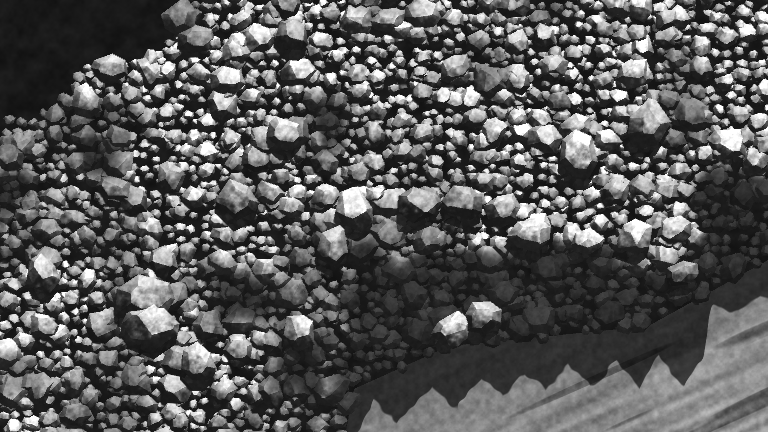
This texture is drawn by a WebGL 1 fragment shader. Its source:

```glsl
precision highp float;
// A sunlit heap of broken rock beside a sandy track, in black and white.
// Stones are faceted heightfields scattered on jittered grids; the highest
// one wins, and shadows come from comparing heights toward the sun.
uniform vec2 u_resolution;
const vec3 SUN = vec3(0.16, 0.72, 0.675);
const float PERCH = 0.055; // base height of the boulders

float hash(vec2 p) {
  vec3 q = fract(vec3(p.xyx) * 0.1031);
  q += dot(q, q.yzx + 33.33);
  return fract((q.x + q.y) * q.z);
}
float noise(vec2 p) {
  vec2 i = floor(p), f = fract(p);
  f = f * f * (3.0 - 2.0 * f);
  return mix(mix(hash(i), hash(i + vec2(1, 0)), f.x),
             mix(hash(i + vec2(0, 1)), hash(i + vec2(1, 1)), f.x), f.y);
}
float fbm(vec2 p) {
  return 0.55 * noise(p) + 0.3 * noise(p * 2.1 + 7.0) + 0.15 * noise(p * 4.3 + 3.0);
}
// Outline of the heap: foot on the track side, crest on the dark side.
float footLine(float x) {
  float rise = min(5.0 * (x - 0.8), min(0.1 + 0.45 * (x - 0.82), 0.205 + 0.1 * (x - 1.1)));
  return rise + 0.45 * max(x - 1.5, 0.0);
}
float crestLine(float x) {
  return 0.72 + 0.2 * x + 0.09 * smoothstep(0.1, 0.22, x) + 1.5 * max(x - 0.37, 0.0);
}
// Raises top = (height, slope.xy, albedo) where a faceted stone is higher.
void stone(vec2 p, vec2 center, float r, float base, inout vec4 top) {
  vec2 off = p - center;
  if (dot(off, off) > 1.5 * r * r) return;
  float seed = hash(center * 917.0);
  vec2 axis = normalize(vec2(cos(seed * 6.28), 0.6 * sin(seed * 6.28)));
  vec2 q = vec2(dot(off, axis), 1.22 * dot(off, vec2(-axis.y, axis.x)));
  vec2 tilt = vec2(0.5 * fract(seed * 17.3) - 0.3, 0.08 - 0.5 * fract(seed * 41.7));
  float h = 0.42 * r + dot(off, tilt);
  vec2 slope = -tilt;
  for (int i = 0; i < 7; i++) {
    float k = hash(vec2(float(i) * 3.7, seed * 211.0));
    float a = (float(i) + 0.6 * k) * 0.898;
    vec2 d = vec2(cos(a), sin(a)) * mix(0.5, 1.7, fract(k * 31.7));
    float side = r * mix(0.82, 1.04, fract(k * 7.3)) * length(d) - dot(d, q);
    if (side < h) { h = side; slope = axis * d.x + vec2(-axis.y, axis.x) * d.y; }
  }
  slope += 0.6 * off / r;
  if (h > 0.0 && h + base > top.x) top = vec4(h + base, slope, 0.72 + 0.28 * fract(seed * 73.1));
}
// One grid of stones, kept only where their centers lie inside the heap.
void stoneLayer(vec2 p, float cell, float share, float base, inout vec4 top) {
  for (int j = -1; j <= 1; j++) for (int i = -1; i <= 1; i++) {
    vec2 id = floor(p / cell) + vec2(float(i), float(j));
    float k = hash(id + cell * 1000.0);
    vec2 c = (id + 0.15 + 0.7 * vec2(hash(id + 19.7), hash(id + 57.3))) * cell;
    if (k < share && c.y > footLine(c.x) && c.y < crestLine(c.x))
      stone(p, c, cell * mix(0.4, 0.64, fract(k * 13.7)), base + 0.01 * fract(k * 29.0), top);
  }
}
// Gravel, rubble and blocks, with the prominent boulders resting on them.
vec4 heap(vec2 p) {
  vec4 t = vec4(0.0);
  stoneLayer(p, 0.027, 1.0, 0.0, t);
  stoneLayer(p, 0.047, 0.75, 0.007, t);
  stoneLayer(p, 0.072, 0.36, 0.012, t);
  stone(p, vec2(0.35, 0.25), 0.066, PERCH, t); stone(p, vec2(0.335, 0.31), 0.066, 0.045, t);
  stone(p, vec2(0.695, 0.23), 0.044, PERCH, t); stone(p, vec2(1.046, 0.235), 0.047, PERCH, t);
  stone(p, vec2(1.12, 0.268), 0.045, PERCH, t); stone(p, vec2(0.968, 0.525), 0.051, PERCH, t);
  stone(p, vec2(0.822, 0.514), 0.05, PERCH, t); stone(p, vec2(0.77, 0.43), 0.045, PERCH, t);
  stone(p, vec2(1.07, 0.53), 0.047, PERCH, t); stone(p, vec2(1.34, 0.643), 0.052, PERCH, t);
  stone(p, vec2(1.227, 0.458), 0.047, PERCH, t); stone(p, vec2(1.47, 0.451), 0.045, PERCH, t);
  stone(p, vec2(1.58, 0.368), 0.037, PERCH, t); stone(p, vec2(0.66, 0.69), 0.046, PERCH, t);
  stone(p, vec2(0.55, 0.537), 0.052, PERCH, t); stone(p, vec2(0.458, 0.16), 0.046, PERCH, t);
  stone(p, vec2(0.1, 0.365), 0.046, PERCH, t); stone(p, vec2(1.36, 0.44), 0.036, PERCH, t);
  stone(p, vec2(1.5, 0.715), 0.055, PERCH, t); stone(p, vec2(0.678, 0.92), 0.04, PERCH, t);
  return t;
}
float hollow(vec2 p, vec2 c, vec2 r) {
  return 1.0 - smoothstep(0.3, 1.3, length((p - c) / r));
}
// Broad shade: the steep foot of the heap and a few hollows.
float shade(vec2 p) {
  vec2 w = p + 0.08 * (vec2(noise(p * 13.0), noise(p * 13.0 + 40.0)) - 0.5);
  float bandTop = 0.42 + 0.2 * smoothstep(1.55, 1.68, w.x);
  float s = smoothstep(0.72, 0.84, w.x) * (1.0 - smoothstep(-0.03, 0.03, w.y - bandTop));
  s = max(s, hollow(w, vec2(0.57, 0.31), vec2(0.15, 0.11)));
  s = max(s, hollow(w, vec2(0.72, 0.16), vec2(0.1, 0.17)));
  s = max(s, hollow(w, vec2(0.25, 0.66), vec2(0.08, 0.1)));
  s = max(s, hollow(w, vec2(0.77, 0.7), vec2(0.06, 0.1)));
  s = max(s, hollow(w, vec2(0.02, 0.55), vec2(0.12, 0.08)));
  return max(s, 0.5 * smoothstep(0.55, 0.8, noise(p * 7.0 + 3.0)));
}
// Raked sand with the jagged shadow of the heap across it.
float sand(vec2 p) {
  vec2 along = vec2(dot(p, vec2(0.91, 0.41)), dot(p, vec2(-0.41, 0.91)));
  float tracks = smoothstep(0.02, -0.06, along.y + 0.42);
  float tone = 0.5 + 0.1 * smoothstep(1.3, 1.75, p.x - p.y) + 0.2 * (fbm(p * 85.0) - 0.5);
  tone += (0.06 + 0.16 * tracks) * (noise(along * vec2(4.0, 65.0)) - 0.5);
  tone -= 0.2 * tracks * smoothstep(0.7, 0.8, noise(along * vec2(3.0, 42.0) + 9.0));
  float x = p.x + 0.045 * (noise(vec2(p.x * 11.0, 2.0)) - 0.5);
  float tooth = 1.0 - abs(2.0 * fract((x - 0.995) / 0.11) - 1.0);
  float jump = smoothstep(1.63, 1.66, x);
  float edge = min(0.1 + 0.135 * (x - 0.95), 0.02 + 0.6 * (x - 0.8)) + 0.1 * jump;
  edge += 0.02 * (noise(p * 45.0) - 0.5) - tooth * (1.0 - 0.7 * jump) * mix(0.035, 0.085, noise(vec2(x * 9.0, 5.0)));
  return tone * mix(1.0, 0.36, smoothstep(-0.003, 0.003, p.y - edge));
}
float scene(vec2 p) {
  vec4 top = heap(p);
  if (top.x <= 0.0) return p.y < footLine(p.x) ? sand(p) : 0.06 + 0.07 * fbm(p * 40.0);
  float lit = 1.0;
  for (int i = 1; i <= 2; i++) {
    float reach = 0.017 * float(i);
    lit *= 1.0 - smoothstep(0.0, 0.007, heap(p + SUN.xy * reach).x - top.x - SUN.z * reach);
  }
  vec2 rough = vec2(fbm(p * 80.0), fbm(p * 80.0 + 31.0)) - 0.5;
  vec3 n = normalize(vec3(top.yz + 1.1 * rough, 1.0));
  float open = 1.0 - 0.86 * shade(p) * (1.0 - smoothstep(0.04, 0.05, top.x));
  float sun = pow(max(dot(n, SUN), 0.0), 1.5) * lit * open;
  return top.w * (0.84 + 0.32 * fbm(p * 130.0)) * (0.09 + 0.07 * n.z + 1.0 * sun);
}
void main() {
  vec2 shift = vec2(0.25, 0.2);
  float tone = scene((gl_FragCoord.xy - shift) / u_resolution.y) + scene((gl_FragCoord.xy + shift) / u_resolution.y);
  gl_FragColor = vec4(vec3(clamp(0.5 * tone, 0.0, 1.0)), 1.0);
}
```
